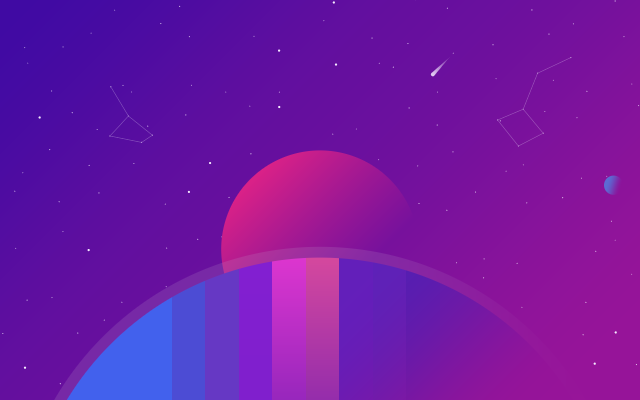
Give the GLSL for this background, as a WebGL 2 fragment shader.

```glsl
#version 300 es
precision highp float;
// Violet space scene: striped planet with a halo, rose moon, stars, constellations and a comet.

#define PLANET_CENTER vec2(0.800, -0.385)
#define PLANET_RADIUS 0.741
#define HALO_RADIUS 0.768
#define MOON_CENTER vec2(0.800, 0.377)
#define MOON_RADIUS 0.247
#define STRIPE_START 0.429
#define STRIPE_WIDTH 0.0838
#define STAR_CELL 0.107
#define BRIGHT_STARS 0.10
#define LINE_ALPHA 0.30

uniform vec2 u_resolution;
out vec4 fragColor;

const vec3 STAR_WHITE = vec3(0.96, 0.92, 1.0);
const vec3 ROSE = vec3(0.86, 0.13, 0.53);
const vec3 LILAC = vec3(0.75, 0.62, 0.80);
const vec3 DEEP_VIOLET = vec3(0.45, 0.12, 0.70);
const vec3 STRIPES[10] = vec3[10](
    vec3(0.26, 0.38, 0.93), vec3(0.30, 0.30, 0.83),
    vec3(0.40, 0.22, 0.77), vec3(0.51, 0.12, 0.82),
    vec3(0.86, 0.21, 0.81), vec3(0.83, 0.28, 0.62),
    vec3(0.39, 0.12, 0.73), vec3(0.37, 0.13, 0.72),
    vec3(0.33, 0.12, 0.70), vec3(0.35, 0.12, 0.69));

float pixel; // height of one pixel in canvas units

// Antialiased coverage of a signed distance.
float cover(float d) {
    return clamp(0.5 - d / pixel, 0.0, 1.0);
}

float disc(vec2 p, vec2 center, float radius) {
    return cover(length(p - center) - radius);
}

vec3 hash3(vec2 p) {
    vec3 q = fract(vec3(p.xyx) * vec3(0.1031, 0.1030, 0.0973));
    q += dot(q, q.yxz + 33.33);
    return fract((q.xxy + q.yzz) * q.zyx);
}

// Diagonal sky, indigo at top left to magenta at bottom right.
vec3 sky(vec2 p) {
    float t = clamp((p.x + 1.0 - p.y) / 2.6, 0.0, 1.0);
    vec3 color = mix(vec3(0.25, 0.04, 0.64), vec3(0.40, 0.06, 0.62), smoothstep(0.0, 0.45, t));
    return mix(color, vec3(0.59, 0.08, 0.60), smoothstep(0.38, 0.95, t));
}

// One jittered star per grid cell; a few are larger.
float stars(vec2 p) {
    vec2 cell = floor(p / STAR_CELL);
    vec3 h = hash3(cell + 17.0);
    vec2 center = (cell + 0.06 + 0.88 * h.xy) * STAR_CELL;
    float bright = step(1.0 - BRIGHT_STARS, h.z);
    float radius = mix(0.0013, 0.0027, bright);
    return disc(p, center, radius) * mix(0.4 + 0.4 * h.z, 1.0, bright);
}

// Thin line from a to b with a small star at a.
float link(vec2 p, vec2 a, vec2 b) {
    vec2 ab = b - a;
    float t = clamp(dot(p - a, ab) / dot(ab, ab), 0.0, 1.0);
    float line = cover(length(p - a - ab * t) - 0.0007);
    return max(line * LINE_ALPHA, disc(p, a, 0.0014) * 0.6);
}

float kite(vec2 p) {
    vec2 top = vec2(0.321, 0.710), right = vec2(0.381, 0.662);
    vec2 low = vec2(0.354, 0.644), left = vec2(0.275, 0.660);
    float s = link(p, vec2(0.277, 0.783), top);
    s = max(s, max(link(p, top, right), link(p, right, low)));
    return max(s, max(link(p, low, left), link(p, left, top)));
}

float dipper(vec2 p) {
    vec2 bend = vec2(1.344, 0.817), top = vec2(1.308, 0.727);
    vec2 right = vec2(1.358, 0.667), low = vec2(1.296, 0.635), left = vec2(1.244, 0.700);
    float s = max(link(p, vec2(1.427, 0.856), bend), link(p, bend, top));
    s = max(s, max(link(p, top, right), link(p, right, low)));
    return max(s, max(link(p, low, left), link(p, left, top)));
}

// Bright head with a tapering, fading tail.
float comet(vec2 p) {
    vec2 head = vec2(1.082, 0.814), tail = vec2(0.042, 0.043);
    float t = clamp(dot(p - head, tail) / dot(tail, tail), 0.0, 1.0);
    return cover(length(p - head - tail * t) - 0.0048 * (1.0 - t)) * mix(0.85, 0.1, t);
}

// Vertical stripes; the two rose ones darken downwards.
vec3 stripes(vec2 p) {
    float s = (p.x - STRIPE_START) / STRIPE_WIDTH + 1.0;
    int i = int(clamp(floor(s), 0.0, 9.0));
    float fade = (i == 4 || i == 5) ? 0.65 : (i == 3 ? 0.15 : 0.0);
    return mix(STRIPES[i], DEEP_VIOLET, fade * clamp(1.0 - p.y / 0.35, 0.0, 1.0));
}

void main() {
    pixel = 1.0 / u_resolution.y;
    vec2 p = gl_FragCoord.xy * pixel;
    vec3 background = sky(p), color = background;
    float moon = disc(p, MOON_CENTER, MOON_RADIUS);
    float halo = disc(p, PLANET_CENTER, HALO_RADIUS);
    float planet = disc(p, PLANET_CENTER, PLANET_RADIUS);

    // Stars, constellations and comet
    float lights = max(stars(p), max(kite(p), dipper(p)));
    color = mix(color, STAR_WHITE, lights * (1.0 - max(moon, halo)));
    color = mix(color, STAR_WHITE, comet(p));

    // Small blue planet fading to the right
    vec2 small = (p - vec2(1.534, 0.537)) / 0.024;
    float smallFade = 1.0 - smoothstep(-0.8, 0.85, small.x - 0.3 * small.y);
    color = mix(color, vec3(0.36, 0.42, 0.83), cover((length(small) - 1.0) * 0.024) * smallFade);

    // Rose moon fading towards the lower right
    vec2 m = (p - MOON_CENTER) / MOON_RADIUS;
    float moonFade = clamp((0.45 - (m.x - m.y) * 0.707) / 1.45, 0.0, 1.0);
    color = mix(color, ROSE, moon * moonFade);

    // Translucent halo, then the striped planet
    color = mix(color, LILAC, halo * 0.18 * (1.0 - smoothstep(0.85, 1.50, p.x)));
    float planetFade = 1.0 - smoothstep(0.60, 1.30, p.x - p.y);
    vec3 surface = mix(background, stripes(p), p.x < STRIPE_START + 5.0 * STRIPE_WIDTH ? 1.0 : planetFade);
    color = mix(color, surface, planet);
    fragColor = vec4(color, 1.0);
}
```
